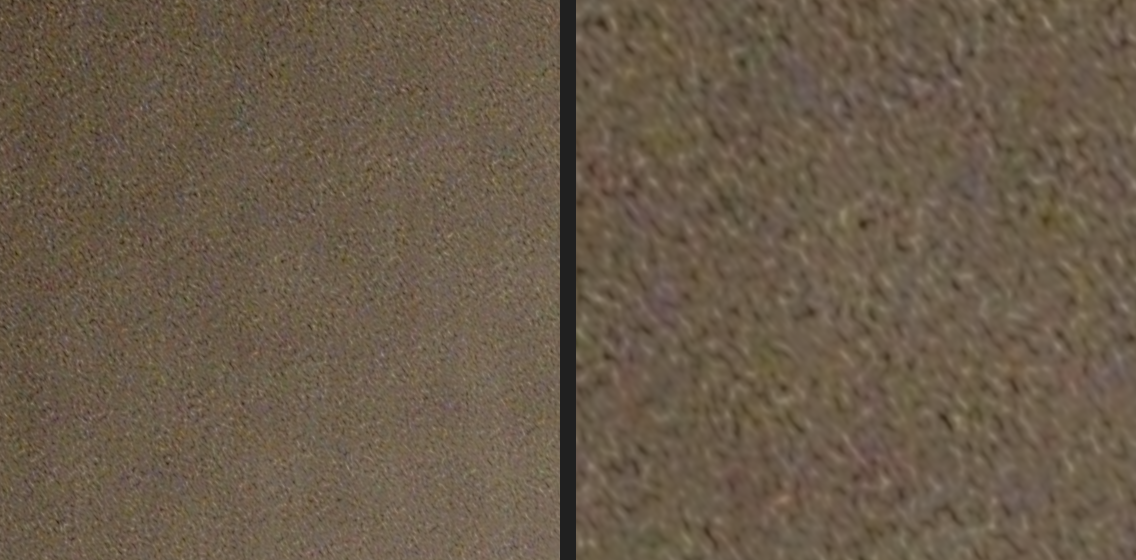
Left: the whole. Right: its middle third, enlarged.
A three.js fragment shader for this texture:

```glsl
// Coarse brown cloth-like surface: slanted fine grain, faint vertical streaks and tinted blotches.
varying vec2 vUv;

const vec3 SHADE_COLOR = vec3(0.358, 0.300, 0.230);  // upper left
const vec3 LIT_COLOR = vec3(0.480, 0.422, 0.355);    // lower right
const vec2 LIGHT_SHARE = vec2(0.56, 0.44);           // weight of rightward and downward light
const vec3 GREEN_TINT = vec3(-0.45, 0.35, -0.10);    // negative side is magenta
const vec3 YELLOW_TINT = vec3(0.25, 0.15, -0.95);    // negative side is blue
const vec2 GRAIN_AXIS = vec2(0.57, -0.82);           // long direction of the grains
const vec2 GRAIN_FREQ = vec2(84.0, 150.0);           // along and across the grain
const vec2 FINE_FREQ = vec2(150.0, 215.0);
const float GRAIN_SHADE = 0.185;                     // contrast in the dark corner
const float GRAIN_LIT = 0.125;                       // contrast in the light corner
const float STREAK_AMOUNT = 0.026;
const float MOTTLE_AMOUNT = 0.022;
const float TINT_AMOUNT = 0.062;

float hash(vec2 p) {
  vec3 q = fract(vec3(p.xyx) * 0.1031);
  q += dot(q, q.yzx + 33.33);
  return fract((q.x + q.y) * q.z);
}

// Dot product of a random unit gradient with the offset from its lattice corner.
float cornerSlope(vec2 cell, vec2 offset) {
  float angle = 6.2832 * hash(cell);
  return dot(vec2(cos(angle), sin(angle)), offset);
}

// Gradient noise, roughly -0.7 to 0.7.
float noise(vec2 p) {
  vec2 cell = floor(p);
  vec2 f = p - cell;
  vec2 w = f * f * f * (f * (f * 6.0 - 15.0) + 10.0);
  vec2 e = vec2(1.0, 0.0);
  float low = mix(cornerSlope(cell, f), cornerSlope(cell + e, f - e), w.x);
  float high = mix(cornerSlope(cell + e.yx, f - e.yx), cornerSlope(cell + 1.0, f - 1.0), w.x);
  return mix(low, high, w.y);
}

// Elongated grains; stronger peaks stand out as separate specks.
float grain(vec2 uv) {
  vec2 across = vec2(-GRAIN_AXIS.y, GRAIN_AXIS.x);
  vec2 p = vec2(dot(uv, GRAIN_AXIS), dot(uv, across));
  p += 0.003 * noise(uv * 30.0 + 91.0);
  float g = 0.72 * noise(p * GRAIN_FREQ + 300.0) + 0.52 * noise(p * FINE_FREQ + 700.0);
  float patchiness = 1.0 + 0.7 * noise(uv * 22.0 + 40.0);
  return g * (0.65 + 1.3 * abs(g)) * patchiness;
}

// Narrow and broad vertical bands that fade along their length.
float streaks(vec2 uv) {
  return 0.6 * noise(uv * vec2(24.0, 1.8) + 150.0) + 0.6 * noise(uv * vec2(62.0, 5.0) + 210.0);
}

// Soft colour blotches with a few stronger spots.
float blotches(vec2 uv, float seed) {
  float b = 0.6 * noise(uv * 17.0 + seed) + 0.6 * noise(uv * vec2(48.0, 42.0) + seed * 2.0);
  return b * (0.6 + 1.5 * abs(b));
}

void main() {
  float light = dot(vec2(vUv.x, 1.0 - vUv.y), LIGHT_SHARE);
  vec3 color = mix(SHADE_COLOR, LIT_COLOR, light);

  // Brightness detail
  color += STREAK_AMOUNT * streaks(vUv);
  color += MOTTLE_AMOUNT * noise(vUv * 9.0 + 60.0);
  color += mix(GRAIN_SHADE, GRAIN_LIT, light) * grain(vUv);

  // Colour detail
  float tint = TINT_AMOUNT * mix(1.15, 0.8, light);
  color += tint * GREEN_TINT * blotches(vUv, 420.0);
  color += tint * YELLOW_TINT * blotches(vUv, 530.0);

  gl_FragColor = vec4(clamp(color, 0.0, 1.0), 1.0);
}
```
